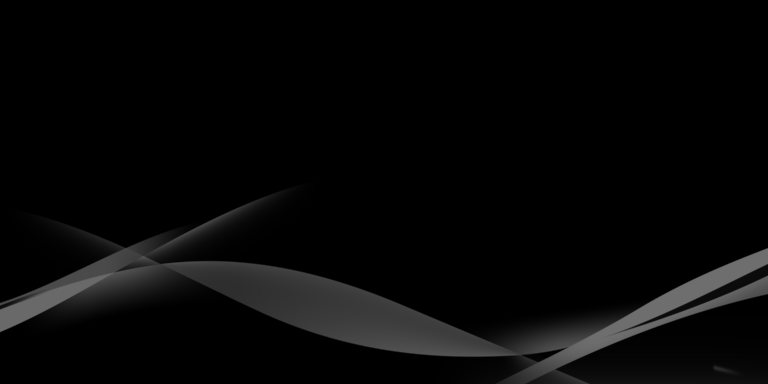
A WebGL 1 fragment shader for this background:

```glsl
precision highp float;
// Translucent grey ribbons crossing in slow waves along the foot of a black field.

#define LENS_TONE 0.17
#define LEFT_TONE 0.29
#define RIGHT_TONE 0.43
#define GLOW_TONE 0.33
#define WING_TONE 0.30
#define TAIL_TONE 0.17
#define HAZE_TONE 0.07

uniform vec2 u_resolution;

// Cubic height at x from point a to b, extended straight beyond both ends
float arc(float x, vec2 a, vec2 b, vec2 slope) {
  float span = b.x - a.x;
  float t = clamp((x - a.x) / span, 0.0, 1.0);
  float ease = t * t * (3.0 - 2.0 * t);
  float bend = span * t * (1.0 - t) * (slope.x * (1.0 - t) - slope.y * t);
  float beyond = slope.x * min(x - a.x, 0.0) + slope.y * max(x - b.x, 0.0);
  return mix(a.y, b.y, ease) + bend + beyond;
}

// Wave that crests on the left and falls to the right
float crestWave(float x) {
  vec2 crest = vec2(0.273, 0.320), fall = vec2(0.521, 0.208);
  if (x < crest.x) return arc(x, vec2(0.0, 0.198), crest, vec2(0.76, 0.0));
  if (x < fall.x) return arc(x, crest, fall, vec2(0.0, -0.84));
  return arc(x, fall, vec2(0.768, 0.0), vec2(-0.84));
}

// Wave that sinks to a trough and climbs to the right
float troughWave(float x) {
  vec2 fall = vec2(0.339, 0.1875), trough = vec2(0.677, 0.0755);
  if (x < fall.x) return arc(x, vec2(0.0, 0.461), fall, vec2(-0.34, -0.92));
  if (x < trough.x) return arc(x, fall, trough, vec2(-0.92, 0.14));
  return arc(x, trough, vec2(1.0, 0.3125), vec2(0.14, 0.96));
}

// Rising edge that ends as the left wing
float wingEdge(float x) {
  vec2 mid = vec2(0.208, 0.357);
  if (x < mid.x) return arc(x, vec2(0.0, 0.135), mid, vec2(0.84, 1.1));
  return arc(x, mid, vec2(0.41, 0.529), vec2(1.1, 0.5));
}

// Top edge of the right ribbon
float rightEdge(float x) {
  vec2 mid = vec2(0.833, 0.198);
  if (x < mid.x) return arc(x, vec2(0.6445, 0.0), mid, vec2(1.0, 1.2));
  return arc(x, mid, vec2(1.0, 0.354), vec2(1.2, 0.76));
}

// Smooth coverage of the side where d is positive
float side(float d) {
  float soft = 1.0 / u_resolution.y;
  return smoothstep(-soft, soft, d);
}

float band(float y, float low, float high) {
  return side(y - low) * side(high - y);
}

// Fade in from a to b, then out from c to d
float window(float x, float a, float b, float c, float d) {
  return smoothstep(a, b, x) * (1.0 - smoothstep(c, d, x));
}

void main() {
  vec2 p = gl_FragCoord.xy / u_resolution;
  float x = p.x, y = p.y;
  float crest = crestWave(x), trough = troughWave(x);
  float wing = wingEdge(x), right = rightEdge(x);
  float leftTop = arc(x, vec2(0.0, 0.211), vec2(0.267, 0.4245), vec2(0.65, 0.4));
  float rightLow = arc(x, vec2(0.6836, 0.0), vec2(1.0, 0.234), vec2(1.0, 0.44));

  // Faint haze along the lower right
  float tone = HAZE_TONE * window(x, 0.55, 0.72, 0.9, 1.3) * exp(-y / 0.05)
    * side(min(trough, max(rightLow, crest) + 0.02) - y);

  // Lens between the two waves
  float depth = clamp((crest - y) / max(crest - trough, 0.001), 0.0, 1.0);
  float lens = LENS_TONE + 0.09 * pow(1.0 - depth, 4.0)
    + 0.16 * depth * smoothstep(0.25, 0.58, x);
  tone += lens * band(y, trough, crest);

  // Thin tails where each wave leaves the lens
  tone += TAIL_TONE * smoothstep(0.0, 0.16, x) * (1.0 - step(0.3, x))
    * exp(-max(trough - y, 0.0) / 0.03) * band(y, crest, trough);
  tone += TAIL_TONE * smoothstep(0.65, 0.69, x)
    * exp(-max(crest - y, 0.0) / 0.03) * side(min(crest, trough) - y);

  // Glow hanging under the crest on the left
  float hang = clamp(1.0 - (crest - y) / 0.115, 0.0, 1.0);
  float inLens = band(y, trough, crest);
  tone += GLOW_TONE * pow(hang, 1.3) * window(x, 0.02, 0.12, 0.15, 0.32)
    * side(crest - y) * (1.0 - 0.6 * inLens);

  // Left ribbon, parted by a slit at its root
  float slit = band(y, crest - 0.004, crest + 0.006) * (1.0 - smoothstep(0.0, 0.07, x));
  float leftTone = LEFT_TONE + 0.12 * side(crest - y);
  float leftCover = band(y, wing, leftTop) * (1.0 - smoothstep(0.13, 0.27, x));
  tone = mix(tone, max(tone, leftTone), leftCover) * (1.0 - 0.85 * slit);

  // Wing fading below its edge
  tone += WING_TONE * window(x, 0.12, 0.23, 0.26, 0.42)
    * exp(-max(wing - y, 0.0) / 0.025) * band(y, crest, wing);

  // Glow resting on the trough to the right
  float glowTop = 0.167 + 0.28 * (x - 0.625);
  tone += GLOW_TONE * (1.0 - smoothstep(glowTop - 0.12, glowTop, y))
    * smoothstep(0.56, 0.74, x) * side(y - max(crest, trough));

  // Right ribbon with a dark gap that widens under the trough wave
  float gap = 0.03 * smoothstep(0.77, 1.0, x);
  float under = side(trough - y);
  float rightTone = RIGHT_TONE * smoothstep(0.55, 0.78, x)
    * (1.0 - 0.3 * under * smoothstep(0.0, 0.08, trough - y));
  tone = mix(tone, max(tone, rightTone), band(y, rightLow, right));
  tone *= 1.0 - 0.9 * band(y, trough - gap, trough) * smoothstep(0.77, 0.84, x);

  // Small tapered fleck in the lower right
  float along = (x - 0.927) / 0.045;
  float fleck = abs(y - 0.044 + 0.022 * along) / 0.006;
  tone += 0.14 * window(along, 0.0, 0.1, 0.1, 1.0) * exp(-fleck * fleck);

  gl_FragColor = vec4(vec3(clamp(tone, 0.0, 1.0)), 1.0);
}
```
